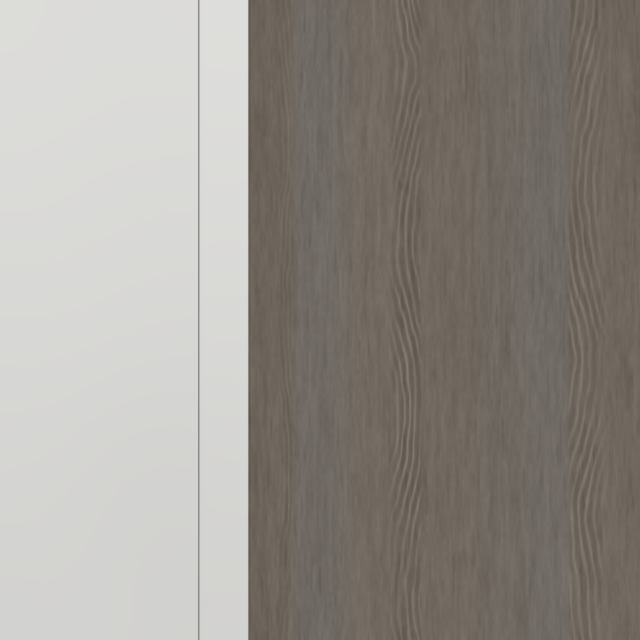
Reproduce this texture procedurally as a WebGL 1 fragment shader.

```glsl
precision highp float;
// A pale lacquered panel with a thin vertical seam beside a grey-brown wood board.
// The wood layers soft tonal bands, stretched value noise for fibres and pores,
// and curved contour lines for the flame-shaped growth figure.

uniform vec2 u_resolution;

const float TAU = 6.2831853;
const float SEAM_X = 0.3105;
const float WOOD_X = 0.388;

float hash(vec2 cell) {
  vec3 q = fract(vec3(cell.xyx) * 0.1031);
  q += dot(q, q.yzx + 33.33);
  return fract((q.x + q.y) * q.z);
}

float noise(vec2 p) {
  vec2 cell = floor(p);
  vec2 f = fract(p);
  f = f * f * (3.0 - 2.0 * f);
  float low = mix(hash(cell), hash(cell + vec2(1.0, 0.0)), f.x);
  float high = mix(hash(cell + vec2(0.0, 1.0)), hash(cell + vec2(1.0, 1.0)), f.x);
  return mix(low, high, f.y);
}

// Noise centred on zero
float grain(vec2 p, vec2 frequency) {
  return noise(p * frequency) - 0.5;
}

// Vertical strip with separate softness on its left and right sides
float strip(float x, float left, float right, float softLeft, float softRight) {
  return smoothstep(left - softLeft, left + softLeft, x)
       * (1.0 - smoothstep(right - softRight, right + softRight, x));
}

// Growth lines that swing sideways along the board, crest is where they lie furthest right
float growthLines(vec2 p, float crest, float swing, float spacing) {
  float shift = swing * cos(TAU * (p.y - crest) / 0.55);
  shift += 0.018 * grain(p, vec2(12.0, 9.0));
  shift += 0.005 * grain(p, vec2(60.0, 32.0));
  float wave = 0.5 + 0.5 * cos(TAU * (p.x - shift) / spacing);
  float strength = 0.45 + 0.9 * noise(p * vec2(35.0, 8.0) + crest * 20.0);
  return (wave * wave - 0.375) * strength;
}

vec3 panelColor(vec2 p) {
  float light = mix(0.826, 0.862, smoothstep(0.0, 1.0, p.y));
  light -= 0.008 * smoothstep(0.05, 0.3, p.x) * (1.0 - p.y);
  light += 0.006 * smoothstep(SEAM_X, SEAM_X + 0.01, p.x);
  light += 0.004 * grain(p, vec2(5.0, 4.0));
  return light * vec3(1.0, 0.999, 0.988);
}

vec3 woodColor(vec2 p) {
  // Broad tonal bands
  vec3 color = vec3(0.437, 0.407, 0.373);
  float patches = 0.55 + 0.7 * noise(p * vec2(6.0, 3.5) + 4.0);
  float cool = strip(p.x, 0.463, 0.54, 0.012, 0.018)
             + strip(p.x, 0.825, 0.885, 0.025, 0.008)
             + 0.5 * strip(p.x, 0.765, 0.83, 0.004, 0.02);
  color += cool * patches * vec3(0.002, 0.007, 0.020);
  color -= 0.012 * strip(p.x, WOOD_X, 0.455, 0.01, 0.015);
  color += 0.009 * strip(p.x, 0.55, 0.61, 0.008, 0.02);
  color += 0.007 * strip(p.x, 0.665, 0.76, 0.006, 0.004);
  color += 0.012 * grain(p, vec2(22.0, 1.2));

  // Fibres and short pores
  float fibres = 0.026 * grain(p, vec2(130.0, 9.0))
               + 0.030 * grain(p + 7.0, vec2(250.0, 32.0))
               + 0.020 * grain(p + 3.0, vec2(330.0, 110.0));
  float pores = smoothstep(0.72, 0.95, noise(p * vec2(210.0, 24.0) + 31.0));
  color += fibres - 0.022 * pores;

  // Flame figure: two clear columns and a faint one near the panel
  float centre = strip(p.x, 0.618, 0.657, 0.018, 0.005);
  float right = strip(p.x, 0.889, 0.937, 0.004, 0.024);
  float faint = strip(p.x, 0.438, 0.456, 0.012, 0.004);
  float figure = 0.085 * centre * growthLines(p, 0.35, 0.022, 0.0105)
               + 0.070 * right * growthLines(p, 0.44, 0.022, 0.0125)
               + 0.040 * faint * growthLines(p, 0.25, 0.010, 0.0080);
  color += figure * vec3(1.0, 0.98, 0.95);
  return color;
}

void main() {
  vec2 p = gl_FragCoord.xy / u_resolution;
  float pixel = 1.0 / u_resolution.x;

  // Panel and its seam
  vec3 color = panelColor(p);
  float seam = 1.0 - smoothstep(0.0003, 0.0006 + pixel, abs(p.x - SEAM_X));
  color = mix(color, vec3(0.50, 0.50, 0.49), 0.85 * seam);

  // Wood board with a narrow shadow along its edge
  vec3 wood = woodColor(p);
  wood *= 1.0 - 0.14 * (1.0 - smoothstep(0.0, 0.005, p.x - WOOD_X));
  float board = smoothstep(WOOD_X - pixel, WOOD_X + pixel, p.x);
  gl_FragColor = vec4(mix(color, wood, board), 1.0);
}
```
